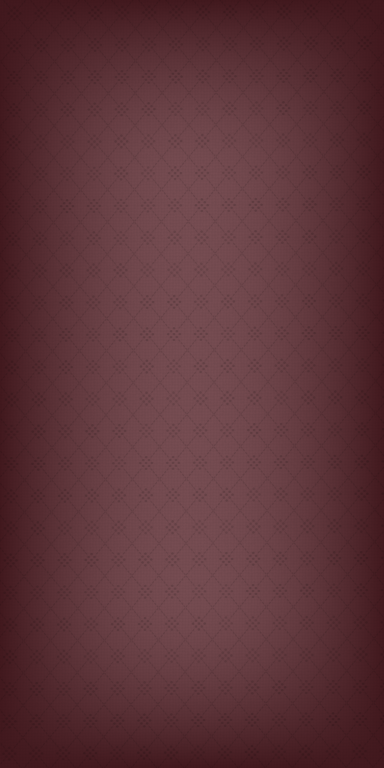
A Shadertoy shader for this pattern:

```glsl
// Faded damask wallpaper: small dotted flowers on a nearly square lattice,
// joined by a trellis of stitched diagonals over a fine weave.
// Lattice cells are folded to one motif; a soft vignette darkens the edges.

#define PITCH vec2(0.0702, 0.0838)   // lattice spacing, in canvas widths
#define ORIGIN vec2(0.384, 1.297)    // centre of one flower
#define SKEW 0.007                   // slight hang of the cloth
#define STITCH 0.0076                // spacing of the petals
#define PETAL 0.0031                 // petal radius
#define LINE 0.0016                  // half width of the trellis stitches
#define STITCHES 6.0                 // trellis stitches per lattice unit
#define THREAD 0.0078                // weave period
#define FALLOFF 0.5                  // reach of the vignette
#define EDGE_COLOR vec3(0.255, 0.095, 0.115)
#define CENTER_COLOR vec3(0.455, 0.295, 0.315)

float hash(vec2 p) {
    return fract(sin(dot(p, vec2(127.1, 311.7))) * 43758.5453);
}

float fillMask(float d, float px) {
    return 1.0 - smoothstep(-0.7 * px, 0.7 * px, d);
}

// Distance to a diamond of three by three round petals
float flowerDistance(vec2 q) {
    vec2 r = vec2(q.x + q.y, q.x - q.y) / (2.0 * STITCH);
    vec2 petal = clamp(round(r), -1.0, 1.0);
    return length(r - petal) * STITCH * sqrt(2.0) - PETAL;
}

// Stitches along lines of whole "across", spaced evenly in "along"
float stitchedLine(float across, float along, float px) {
    float toLine = abs(across - round(across)) / length(1.0 / PITCH);
    float dash = abs(fract(along * STITCHES) - 0.5);
    float gap = 1.0 - smoothstep(0.2, 0.42, dash);
    return fillMask(toLine - LINE, px) * mix(0.3, 1.0, gap);
}

// Brightness rising from zero at the border to one inside
float vignette(vec2 uv, vec2 size) {
    vec2 inset = clamp(min(uv, size - uv) / FALLOFF, 0.0, 1.0);
    vec2 rise = 1.0 - (1.0 - inset) * (1.0 - inset);
    return rise.x * rise.y;
}

void mainImage(out vec4 fragColor, in vec2 fragCoord) {
    float px = 1.0 / iResolution.x;
    vec2 uv = fragCoord * px;
    vec2 size = iResolution.xy * px;

    // Lattice coordinates
    vec2 p = uv - ORIGIN;
    p -= SKEW * p.yx;
    vec2 cell = p / PITCH;
    vec2 id = round(cell);
    vec2 q = p - id * PITCH;

    // Flower and trellis, with uneven fading
    float wear = mix(0.75, 1.0, hash(id));
    float flower = fillMask(flowerDistance(q), px) * wear;
    float rising = cell.x - cell.y;
    float falling = cell.x + cell.y;
    float trellis = max(stitchedLine(rising, falling, px),
                        stitchedLine(falling, rising, px));
    trellis *= smoothstep(1.8, 2.6, length(q) / STITCH);

    // Weave, faded out where it is too fine to resolve
    vec2 wave = cos(6.28318 * p / THREAD);
    float weave = (wave.x + wave.y) * 0.012;
    weave *= 1.0 - smoothstep(0.25, 0.6, px / THREAD);
    float grain = (hash(floor(p / THREAD * 2.0)) - 0.5) * 0.02;

    vec3 color = mix(EDGE_COLOR, CENTER_COLOR, vignette(uv, size));
    color *= 1.0 - max(0.15 * flower, 0.10 * trellis);
    color *= 1.0 + weave + grain;
    fragColor = vec4(color, 1.0);
}
```
